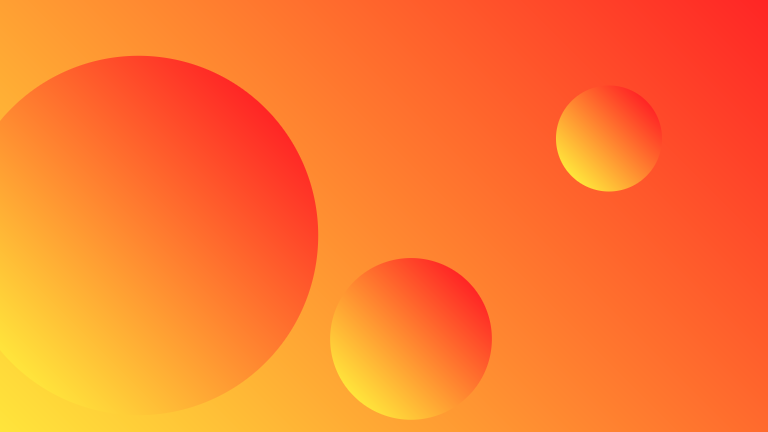
A Shadertoy shader for this background:

```glsl
// Three gradient discs floating on a diagonal yellow-to-red backdrop.

const vec3 YELLOW = vec3(1.0, 0.898, 0.231);
const vec3 RED = vec3(1.0, 0.145, 0.145);
const vec2 DIAGONAL = vec2(0.70710678);

// Ramp along the diagonal, reaching its end colours at +-reach.
vec3 diagonalRamp(vec2 offset, float reach) {
    float t = 0.5 + 0.5 * dot(offset, DIAGONAL) / reach;
    return mix(YELLOW, RED, clamp(t, 0.0, 1.0));
}

// Lay a smooth-edged disc with its own rim-to-rim ramp over a colour.
vec3 addDisc(vec3 under, vec2 p, vec2 center, float radius, float pixel) {
    vec2 offset = p - center;
    float edge = length(offset) - radius;
    float cover = clamp(0.5 - edge / pixel, 0.0, 1.0);
    return mix(under, diagonalRamp(offset, radius), cover);
}

void mainImage(out vec4 fragColor, in vec2 fragCoord) {
    // Canvas height is one unit.
    float pixel = 1.0 / iResolution.y;
    vec2 p = fragCoord * pixel;
    vec2 size = iResolution.xy * pixel;

    // Backdrop, ramped from corner to corner.
    vec3 color = diagonalRamp(p - 0.5 * size, dot(0.5 * size, DIAGONAL));

    // Large, medium and small discs.
    color = addDisc(color, p, vec2(0.3206, 0.4549), 0.4160, pixel);
    color = addDisc(color, p, vec2(0.9514, 0.2155), 0.1872, pixel);
    color = addDisc(color, p, vec2(1.4097, 0.6794), 0.1227, pixel);

    fragColor = vec4(color, 1.0);
}
```
